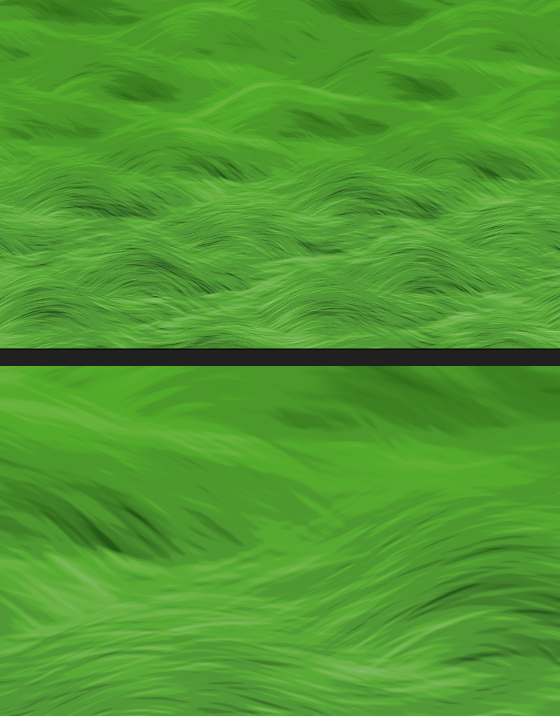
Top: the whole. Bottom: its middle third, enlarged.
Give the GLSL for this texture, as a Shadertoy shader.

```glsl
// Windswept long grass: overlapping wavy mounds are painted from back to front.
// Layered sines shape the crests and hollows; stretched cellular noise, bent
// along each mound, combs the blades, which grow sharper towards the viewer.

const float WAVE = 7.854;   // angular frequency of one mound
const int ROWS = 10;
const float ROW_STEP = 0.11;

const vec3 SHADOW = vec3(0.15, 0.35, 0.09);
const vec3 DARK   = vec3(0.26, 0.51, 0.16);
const vec3 MID    = vec3(0.31, 0.60, 0.19);
const vec3 VIVID  = vec3(0.34, 0.67, 0.19);
const vec3 LIGHT  = vec3(0.42, 0.70, 0.26);
const vec3 PALE   = vec3(0.46, 0.72, 0.33);
const vec3 STRAW  = vec3(0.62, 0.83, 0.46);

vec3 hash3(vec2 p) {
    vec3 q = fract(vec3(p.xyx) * vec3(0.1031, 0.1030, 0.0973));
    q += dot(q, q.yxz + 33.33);
    return fract((q.xxy + q.yzz) * q.zyx);
}

// Cellular noise with one soft, slightly tilted blade per cell; about -1 to 1.
float strands(vec2 p, vec2 size, float seed) {
    vec2 q = p / size;
    vec2 cell = floor(q);
    float sum = 0.0;
    for (int j = -1; j <= 1; j++) {
        for (int i = -1; i <= 1; i++) {
            vec2 id = cell + vec2(i, j);
            vec3 r = hash3(id + seed);
            vec2 d = q - id - r.xy;
            d.y += (fract(r.z * 7.0) - 0.5) * d.x;
            sum += (2.0 * r.z - 1.0) * exp(-dot(d * d, vec2(4.0, 7.0)));
        }
    }
    return sum;
}

// Broad irregular patches from layered sines; about -1 to 1.
float patches(vec2 p, float phase) {
    float a = sin(p.x * WAVE + 9.0 * p.y + phase);
    float b = sin(p.x * WAVE * 2.0 - 23.0 * p.y + phase * 1.7 + a);
    float c = sin(p.x * WAVE * 3.0 + 47.0 * p.y + phase * 2.3 + b);
    return 0.45 * a + 0.35 * b + 0.2 * c;
}

float crestHeight(float x, float row) {
    float phase = row * 2.4 + 0.6;
    float swell = sin(x * WAVE + phase) + 0.35 * sin(x * WAVE * 2.0 + phase * 1.9);
    return 1.06 - row * ROW_STEP + 0.034 * swell;
}

// Blade texture: two combing directions trade places from patch to patch.
float grass(vec2 p, float depth, float row, float focus) {
    float bend = 0.022 * sin(p.x * WAVE + depth * 16.0 + row * 2.1);
    vec2 comb = vec2(p.x, depth + bend);
    vec2 rising = comb - vec2(0.0, 0.28 * p.x);
    vec2 falling = comb + vec2(0.0, 0.24 * p.x);
    float side = smoothstep(-0.45, 0.45, patches(p, row * 1.3 + 2.0));
    float seed = row * 17.0;
    float soft = strands(comb, vec2(0.19, 0.021), seed);
    float fine = mix(strands(rising, vec2(0.075, 0.0062), seed + 3.0),
                     strands(falling, vec2(0.075, 0.0062), seed + 7.0), side);
    float thin = strands(comb, vec2(0.055, 0.0048), seed + 11.0);
    return 0.22 * soft + mix(0.10, 0.46, focus) * fine + mix(0.05, 0.28, focus) * thin;
}

// Light on one mound: bright crest, shaded hollow on its falling side.
float moundLight(vec2 p, float depth, float row) {
    float rim = exp(-max(depth, 0.0) / 0.035);
    float lee = smoothstep(-0.2, 0.9, sin(p.x * WAVE + row * 2.4 - 0.6));
    float hollow = lee * smoothstep(0.025, 0.10, depth);
    return 0.42 + 0.25 * rim - 0.24 * hollow + 0.17 * patches(p, row * 0.9);
}

vec3 grassColor(float tone) {
    vec3 color = mix(SHADOW, DARK, smoothstep(-0.25, 0.12, tone));
    color = mix(color, MID, smoothstep(0.12, 0.30, tone));
    color = mix(color, VIVID, smoothstep(0.42, 0.58, tone));
    color = mix(color, LIGHT, smoothstep(0.60, 0.76, tone));
    color = mix(color, PALE, smoothstep(0.78, 0.95, tone));
    return mix(color, STRAW, smoothstep(1.0, 1.5, tone));
}

void mainImage(out vec4 fragColor, in vec2 fragCoord) {
    vec2 p = fragCoord / iResolution.y;
    float focus = smoothstep(0.66, 0.34, p.y);
    float tone = 0.4;

    // Mounds from far to near, with frayed or melting edges
    for (int i = 0; i < ROWS; i++) {
        float row = float(i);
        float depth = crestHeight(p.x, row) - p.y;
        if (depth < -0.06 || depth > 0.32) continue;
        float blades = grass(p, depth, row, focus);
        float melt = smoothstep(-0.3, 0.6, patches(p, row * 2.7 + 1.0));
        float edge = mix(0.010, 0.042, melt);
        float cover = smoothstep(-edge, edge, depth + 0.018 * blades);
        tone = mix(tone, moundLight(p, depth, row) + blades, cover);
    }

    // Distance is darker and richer, the foreground slightly milky
    tone -= 0.10 * smoothstep(0.72, 1.0, p.y);
    vec3 color = grassColor(tone);
    color += mix(vec3(-0.02, 0.0, -0.03), vec3(0.01, 0.0, 0.025), focus);

    // Thin dark border along the foot
    color *= mix(0.12, 1.0, smoothstep(0.002, 0.007, p.y));
    fragColor = vec4(color, 1.0);
}
```
